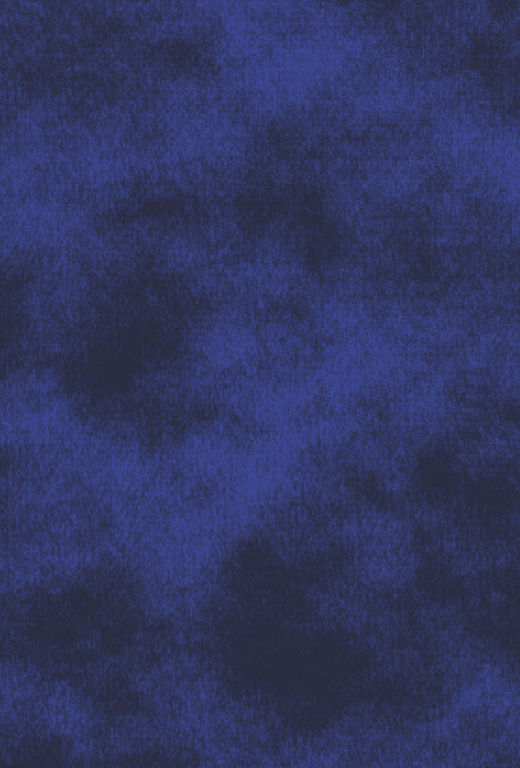
This texture is drawn by a Shadertoy shader. Its source:

```glsl
float hash(vec2 cell) {
    return fract(sin(dot(cell, vec2(127.1, 311.7))) * 43758.5453);
}

float valueNoise(vec2 p) {
    vec2 cell = floor(p);
    vec2 f = fract(p);
    f = f * f * (3.0 - 2.0 * f);
    float low = mix(hash(cell), hash(cell + vec2(1.0, 0.0)), f.x);
    float high = mix(hash(cell + vec2(0.0, 1.0)), hash(cell + vec2(1.0, 1.0)), f.x);
    return mix(low, high, f.y);
}

// Rotated octaves, normalised to the range 0 to 1
float cloudNoise(vec2 p, float gain) {
    const mat2 turn = mat2(0.8, 0.6, -0.6, 0.8);
    float sum = 0.0;
    float total = 0.0;
    float weight = 1.0;
    for (int octave = 0; octave < 6; octave++) {
        sum += weight * valueNoise(p);
        total += weight;
        weight *= gain;
        p = turn * p * 2.03 + vec2(17.3, 9.1);
    }
    return sum / total;
}

// Short upright fibres mixed with fine speckle, centred on zero
float fabricGrain(vec2 p, float fibreAmount, float speckleAmount) {
    float fibre = valueNoise(p * vec2(410.0, 165.0)) - 0.5;
    float speckle = valueNoise(p * vec2(530.0, 390.0) + 41.0) - 0.5;
    return fibre * fibreAmount + speckle * speckleAmount;
}

vec3 dyeColor(float tone) {
    const vec3 darkNavy = vec3(0.165, 0.174, 0.255);
    const vec3 royalBlue = vec3(0.226, 0.268, 0.545);
    return mix(darkNavy, royalBlue, tone);
}

void mainImage(out vec4 fragColor, in vec2 fragCoord) {
    vec2 p = fragCoord / iResolution.y;

    // Ragged faded patches, slightly wider than tall
    float patches = cloudNoise(p * vec2(4.2, 5.2) + vec2(3.7, 8.2), 0.68);

    // Grain frays the patch edges and flecks the brighter dye
    float grain = fabricGrain(p, 0.30, 0.30);
    float tone = smoothstep(0.32, 0.80, patches + 0.4 * grain);
    tone += grain * mix(0.25, 0.95, tone);

    fragColor = vec4(dyeColor(clamp(tone, 0.0, 1.1)), 1.0);
}
```
